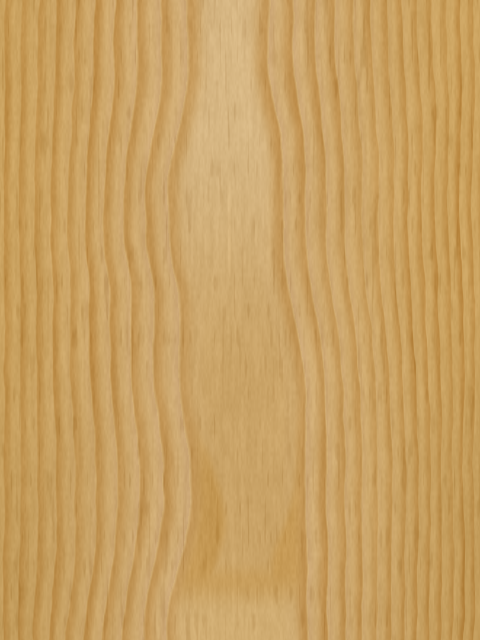
This texture is drawn by a Shadertoy shader. Its source:

```glsl
float hash(vec2 p) {
    p = fract(p * vec2(0.1031, 0.1173));
    p += dot(p, p.yx + 33.33);
    return fract((p.x + p.y) * p.x * 7.31);
}

float noise(vec2 p) {
    vec2 i = floor(p), f = fract(p);
    f = f * f * (3.0 - 2.0 * f);
    float low = mix(hash(i), hash(i + vec2(1, 0)), f.x);
    float high = mix(hash(i + vec2(0, 1)), hash(i + vec2(1, 1)), f.x);
    return mix(low, high, f.y);
}

float fbm(vec2 p) {
    float sum = 0.0, weight = 0.5;
    for (int i = 0; i < 4; i++) {
        sum += weight * noise(p);
        p = p * 2.03 + 17.1;
        weight *= 0.5;
    }
    return sum;
}

// Borders of the pale heartwood, with h measured down from the top
float leftBorder(float h) {
    return 0.413 - 0.041 * smoothstep(0.10, 0.30, h)
                 + 0.026 * smoothstep(0.36, 0.47, h)
                 + 0.026 * smoothstep(0.58, 0.74, h)
                 - 0.056 * smoothstep(0.78, 1.0, h);
}

float rightBorder(float h) {
    return 0.535 + 0.035 * smoothstep(0.08, 0.28, h)
                 + 0.050 * smoothstep(0.38, 0.62, h);
}

// Ring count outward from the heart; spacing tightens toward the sides
float ringPhase(float x, float left, float right) {
    float uLeft = (left - x) / left;
    float uRight = (x - right) / (1.0 - right);
    float phaseLeft = 7.0 * uLeft + 2.6 * uLeft * abs(uLeft);
    float phaseRight = 8.0 * uRight + 5.0 * uRight * abs(uRight);
    return max(0.0, 0.55 + max(phaseLeft, phaseRight));
}

// Latewood darkens slowly outward, then ends at a crisp edge
float latewood(float phase) {
    float t = fract(phase);
    return smoothstep(0.30, 0.88, t) * (1.0 - smoothstep(0.88, 1.0, t));
}

// Golden closure around the lower tip of the heart
float tipGold(vec2 p, float left, float right) {
    float innerLeft = left + 0.055 * smoothstep(0.64, 0.84, p.y);
    float innerRight = right - 0.055 * smoothstep(0.74, 0.90, p.y);
    float outside = max(innerLeft - p.x, p.x - innerRight);
    outside = max(outside, 0.5 * (p.y - 0.895));
    float inBorders = smoothstep(-0.02, 0.01, p.x - left)
                    * smoothstep(-0.02, 0.01, right - p.x);
    float span = smoothstep(0.62, 0.76, p.y) * (1.0 - smoothstep(0.89, 0.96, p.y));
    return smoothstep(-0.012, 0.012, outside) * inBorders * span;
}

// Short dark pores and fine vertical fibres
float fibres(vec2 p) {
    return 0.55 * (noise(p * vec2(210.0, 26.0)) - 0.5)
         + 0.45 * (noise(p * vec2(330.0, 110.0)) - 0.5)
         + 0.50 * (fbm(p * vec2(75.0, 4.0)) - 0.47);
}

float pores(vec2 p) {
    return smoothstep(0.74, 0.95, noise(p * vec2(170.0, 17.0) + 41.0));
}

void mainImage(out vec4 fragColor, in vec2 fragCoord) {
    vec2 uv = fragCoord / iResolution.xy;
    vec2 p = vec2(uv.x, 1.0 - uv.y);
    vec2 q = vec2(p.x, p.y * 1.333);

    // Slow wander plus slight raggedness along each ring
    float wander = 0.016 * (fbm(q * vec2(6.0, 5.0) + 3.0) - 0.47)
                 + 0.003 * (noise(q * vec2(60.0, 22.0)) - 0.5);
    float x = p.x + wander;
    float left = leftBorder(p.y), right = rightBorder(p.y);
    float phase = ringPhase(x, left, right);
    float heart = smoothstep(left - 0.02, left + 0.035, x)
                * (1.0 - smoothstep(right - 0.035, right + 0.02, x));

    // Earlywood is pale at the centre and warmer toward the sides
    float side = smoothstep(0.08, 0.52, abs(p.x - 0.48));
    vec3 early = mix(vec3(0.815, 0.675, 0.455), vec3(0.79, 0.635, 0.375), side);
    vec3 pale = mix(vec3(0.835, 0.71, 0.51), vec3(0.795, 0.645, 0.41),
                    smoothstep(0.18, 0.62, p.y));
    pale = mix(pale, vec3(0.82, 0.68, 0.45), smoothstep(0.85, 0.97, p.y));
    vec3 color = mix(early, pale, heart);

    // Rings vary in strength, each with a rosy pale edge and a golden dark edge
    float strength = 0.62 + 0.38 * hash(vec2(floor(phase), step(0.5, p.x)) + 5.0);
    strength *= 0.8 + 0.4 * noise(q * vec2(9.0, 4.0));
    vec3 late = mix(vec3(0.735, 0.545, 0.285), vec3(0.715, 0.515, 0.235), side);
    color = mix(color, late, 0.85 * strength * latewood(phase));
    float fresh = (1.0 - smoothstep(0.0, 0.35, fract(phase))) * (1.0 - heart);
    color += fresh * (1.0 - side) * vec3(-0.015, -0.02, 0.005);
    color = mix(color, vec3(0.77, 0.59, 0.31), 0.75 * tipGold(vec2(x, p.y), left, right));

    // Faint pith streak in the heart
    float pithX = 0.477 + 0.012 * (p.y - 0.3);
    float pith = (1.0 - smoothstep(0.001, 0.005, abs(p.x - pithX)))
               * smoothstep(0.26, 0.32, p.y) * (1.0 - smoothstep(0.40, 0.45, p.y));
    color += 0.035 * pith;

    // Surface grain and broad lighting
    color += fibres(q) * vec3(0.055, 0.06, 0.065);
    color -= pores(q) * vec3(0.035, 0.042, 0.045);
    color += 0.035 * (fbm(q * vec2(4.0, 2.0) + 9.0) - 0.47);
    color *= 1.012 - 0.035 * smoothstep(0.3, 1.0, p.y) * (0.3 + 0.7 * side);
    fragColor = vec4(clamp(color, 0.0, 1.0), 1.0);
}
```
